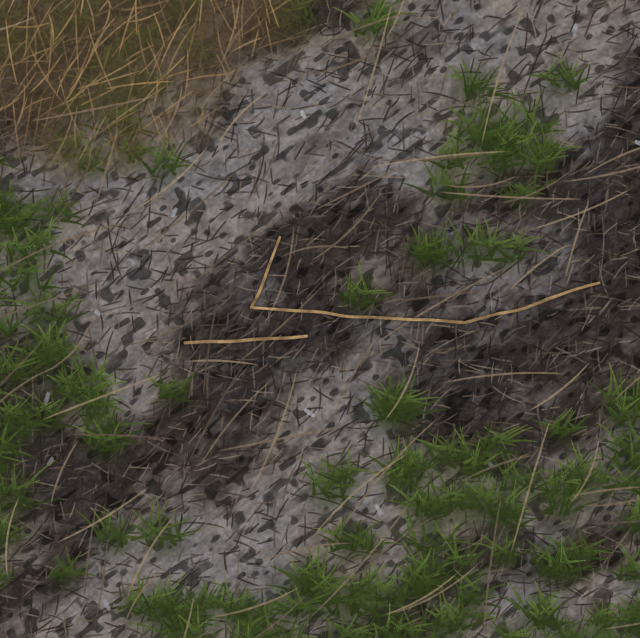
Reproduce this texture procedurally as a Shadertoy shader.

```glsl
// Rough sandy ground with dark litter, dry straw, stalks and green grass tufts.
#define SOFTNESS 0.0013
#define LITTER_LAYERS 9
#define STRAW_LAYERS 9
#define TUFT_LAYERS 4
#define TUFT_DENSITY 0.62
#define SLOPE 0.62
#define SAND_LEVEL 0.50
#define SOIL vec3(0.190, 0.168, 0.160)
#define SAND vec3(0.510, 0.490, 0.480)
#define STRAW vec3(0.610, 0.500, 0.350)
#define GRASS vec3(0.370, 0.470, 0.210)

float hash(vec2 p) {
    return fract(sin(dot(p, vec2(127.1, 311.7))) * 43758.55);
}

vec2 hash2(vec2 p) {
    return vec2(hash(p), hash(p + 57.3));
}

float noise(vec2 p) {
    vec2 i = floor(p), f = fract(p);
    f = f * f * (3.0 - 2.0 * f);
    return mix(mix(hash(i), hash(i + vec2(1, 0)), f.x),
               mix(hash(i + vec2(0, 1)), hash(i + vec2(1, 1)), f.x), f.y);
}

float fbm(vec2 p) {
    float sum = 0.0, amp = 0.53;
    for (int i = 0; i < 5; i++) {
        sum += amp * noise(p);
        p = mat2(1.6, 1.2, -1.2, 1.6) * p + 11.7;
        amp *= 0.5;
    }
    return sum;
}

float edge(float d, float width, float soft) {
    return 1.0 - smoothstep(width - soft, width + soft, d);
}

// Scattered bent slivers: x = coverage, y = random shade.
vec2 strands(vec2 p, float cells, float angle, float spread, float len, float width, float keep, float seed) {
    vec2 g = p * cells + seed * 3.71, best = vec2(0);
    for (int j = -1; j <= 1; j++)
    for (int i = -1; i <= 1; i++) {
        vec2 cell = floor(g) + vec2(i, j);
        vec2 r = hash2(cell + seed * 17.3), s = hash2(cell + seed * 31.7 + 5.1);
        if (hash(cell + seed * 7.9 + 91.0) > keep) continue;
        float a = angle + spread * (s.x * 2.0 - 1.0);
        vec2 dir = vec2(cos(a), sin(a)), q = (g - cell - r) / cells;
        float t = dot(q, dir) / (len * (0.4 + 0.6 * s.y));
        float across = dot(q, vec2(-dir.y, dir.x)) + (r.x - 0.5) * 0.2 * len * t * t;
        float cover = edge(abs(across), width * (1.0 - 0.5 * t * t), SOFTNESS)
                    * (1.0 - smoothstep(0.75, 1.0, abs(t)));
        if (cover > best.x) best = vec2(cover, fract(s.y * 7.0 + r.y));
    }
    return best;
}

// Fans of grass blades: x = coverage, y = shade, z = shadow at the roots.
vec3 tufts(vec2 p, float cells, float seed) {
    vec2 g = p * cells + seed * 5.37;
    vec3 best = vec3(0);
    for (int j = -1; j <= 1; j++)
    for (int i = -1; i <= 1; i++) {
        vec2 cell = floor(g) + vec2(i, j), root = cell + hash2(cell + seed * 13.1);
        vec2 place = (root - seed * 5.37) / cells;
        float lush = smoothstep(0.35, 0.65, noise(place * 5.0 + 40.0) + 0.25 * (place.x - place.y));
        if (hash(cell + seed * 3.3) > TUFT_DENSITY * lush) continue;
        vec2 d = g - root;
        best.z = max(best.z, exp(-9.0 * dot(d, d)));
        for (int k = 0; k < 15; k++) {
            vec2 r = hash2(cell + float(k) * 9.7 + seed), s = hash2(cell + float(k) * 4.3 + seed + 70.0);
            float a = mix(-0.2, 2.9, r.x), len = mix(0.2, 0.6, r.y);
            vec2 dir = vec2(cos(a), sin(a)), q = d - (s - 0.5) * vec2(0.6, 0.35);
            float along = dot(q, dir), t = clamp(along / len, 0.0, 1.0);
            float across = dot(q, vec2(-dir.y, dir.x)) + (s.x - 0.5) * 0.5 * len * t * t;
            float dist = length(vec2(along - t * len, across)) / cells;
            float cover = edge(dist, 0.0028 * (1.0 - 0.75 * t), SOFTNESS);
            if (cover > best.x) best.xy = vec2(cover, s.y * 0.75 + 0.25 * t);
        }
    }
    return best;
}

float segment(vec2 p, vec2 a, vec2 b) {
    vec2 d = b - a;
    return length(p - a - d * clamp(dot(p - a, d) / dot(d, d), 0.0, 1.0));
}

void mainImage(out vec4 fragColor, in vec2 fragCoord) {
    vec2 p = fragCoord / iResolution.y;
    vec2 axis = vec2(cos(SLOPE), sin(SLOPE));
    vec2 q = vec2(dot(p, axis), dot(p, vec2(-axis.y, axis.x)));

    // Sand patches between dark soil, with grain and pits
    float band = p.y - 0.57 - 0.33 * p.x;
    float bias = 0.15 * exp(-90.0 * band * band) + 0.13 * (1.0 - smoothstep(0.1, 0.4, p.y - 0.2 * p.x));
    float sand = smoothstep(-0.16, 0.16, fbm(q * vec2(5.0, 9.0) + 3.0) + bias - SAND_LEVEL - 0.05);
    float grain = fbm(q * vec2(55.0, 95.0));
    vec3 col = mix(SOIL, SAND, clamp(sand * 0.85 + (grain - 0.5) * 0.75, 0.0, 1.0));
    col *= 1.0 - 0.45 * smoothstep(0.62, 0.8, noise(q * vec2(60.0, 100.0) + 9.0));
    col *= mix(vec3(1.03, 0.99, 0.95), vec3(0.98, 1.0, 1.05), noise(p * 14.0));

    // Fine litter lying mostly along the slope
    for (int k = 0; k < LITTER_LAYERS; k++) {
        float n = float(k), cells = 13.0 + 3.5 * n;
        vec2 s = strands(p, cells, SLOPE, 1.2, 0.8 / cells, 0.0013, mix(0.8, 0.4, sand), n + 1.0);
        vec3 tint = mix(SOIL * vec3(0.8, 0.72, 0.68), vec3(0.52, 0.47, 0.42), s.y * s.y);
        col = mix(col, tint, s.x * 0.7);
    }

    // Small pale chips
    vec2 chip = strands(p, 13.0, 0.4, 1.5, 0.013, 0.0035, 0.09, 51.0);
    col = mix(col, mix(vec3(0.46, 0.47, 0.51), vec3(0.66, 0.67, 0.69), chip.y), chip.x * 0.8);

    // Grass tufts with dark roots
    for (int k = 0; k < TUFT_LAYERS; k++) {
        vec3 t = tufts(p, 9.0 + 1.5 * float(k), float(k) + 2.0);
        col = mix(col, GRASS * 0.42, t.z * 0.55);
        vec3 blade = mix(GRASS * 0.48, GRASS * vec3(1.1, 1.06, 1.12), t.y * t.y);
        col = mix(col, blade, t.x * 0.88);
    }

    // Dry straw thicket in the upper left
    float thicket = p.y - 0.74 - 0.8 * max(p.x - 0.28, 0.0) + 0.22 * (fbm(p * 8.0) - 0.5);
    thicket = smoothstep(-0.02, 0.13, thicket);
    col = mix(col, STRAW * 0.5, thicket * 0.65);
    for (int k = 0; k < STRAW_LAYERS; k++) {
        float n = float(k);
        vec2 s = strands(p, 11.0 + n, 1.1, 1.0, 0.065, 0.0014, 0.85, n + 21.0);
        col = mix(col, STRAW * mix(0.45, 1.08, s.y), s.x * thicket * 0.75);
    }

    // Long loose stalks
    for (int k = 0; k < 4; k++) {
        float n = float(k);
        vec2 s = strands(p, 5.0 + n, 0.7, 0.75, 0.13, 0.0017, 0.42, n + 35.0);
        col = mix(col, mix(vec3(0.33, 0.28, 0.25), vec3(0.60, 0.53, 0.42), s.y), s.x * 0.8);
    }

    // Bent stalk across the middle
    vec2 w = p + 0.006 * (vec2(noise(p * 22.0), noise(p * 22.0 + 8.0)) - 0.5);
    vec2 bend = vec2(0.395, 0.518), knee = vec2(0.73, 0.492);
    float stalk = min(segment(w, bend, vec2(0.44, 0.63)), segment(w, bend, knee));
    stalk = min(stalk, segment(w, knee, vec2(0.94, 0.555)));
    stalk = min(stalk, segment(w, vec2(0.29, 0.463), vec2(0.48, 0.474)));
    col *= 1.0 - 0.3 * edge(stalk, 0.004, 0.004);
    col = mix(col, STRAW * (0.8 + 0.4 * noise(p * 70.0)), edge(stalk, 0.0024, SOFTNESS) * 0.95);

    // Overall grain
    col *= 0.9 + 0.2 * noise(p * 230.0);
    fragColor = vec4(clamp(col, 0.0, 1.0), 1.0);
}
```
